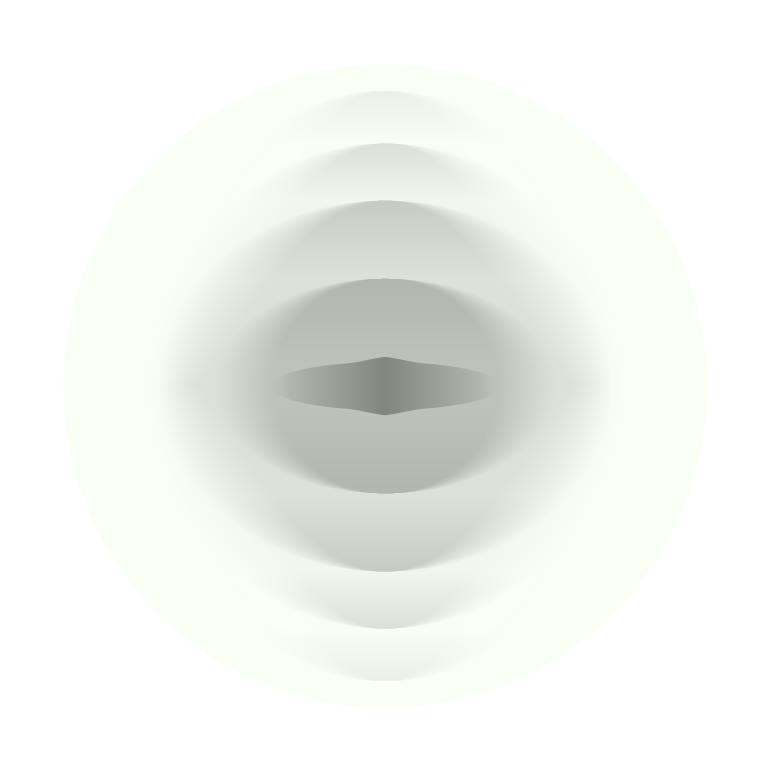
A Shadertoy shader for this background:

```glsl
// Pale disc holding nested, lens-like veils around a dark slit.
// Each veil has a crisp crest and soft flanks: its cover ramps from a wide
// ellipse to a narrower core, while its tone lightens inward from the crest.

#define CENTER vec2(0.5015, 0.492)
#define DISC_RADIUS 0.4236
#define DISC_COLOR vec3(0.977, 1.0, 0.961)
#define TINT vec3(0.0, 0.014, -0.018)
#define SLIT_HEIGHT 0.0316
#define SLIT_WIDTH 0.1515
#define SLIT_PEAK 0.0068
#define PEAK_WIDTH 0.053
#define SLIT_TONES vec2(0.51, 0.735)
#define VEILS 4

// Veil shapes: height, outer half width, core half width, core bell amount
const vec4 veilShape[VEILS] = vec4[VEILS](
    vec4(0.3887, 0.323, 0.257, 1.0),
    vec4(0.3195, 0.314, 0.257, 1.0),
    vec4(0.2444, 0.298, 0.248, 1.0),
    vec4(0.1416, 0.227, 0.148, 0.0));

// Veil tones: at the crest, at the next crest inward
const vec2 veilTone[VEILS] = vec2[VEILS](
    vec2(0.925, 0.980),
    vec2(0.862, 0.950),
    vec2(0.780, 0.870),
    vec2(0.700, 0.745));

// Antialiased cover of a shape, from its signed distance
float fill(float dist, float pixel) {
    return 1.0 - smoothstep(-0.7 * pixel, 0.7 * pixel, dist);
}

// Cover of one veil at a point in the first quadrant
float veilCover(vec2 q, vec4 shape, float pixel) {
    float level = min(q.y / shape.x, 1.0);
    float ellipse = sqrt(1.0 - level * level);
    float bell = acos(level) / 1.570796;
    float outer = shape.y * ellipse;
    float core = shape.z * mix(ellipse, bell, shape.w);
    float ramp = (q.x - core) / max(outer - core, pixel);
    return (1.0 - clamp(ramp, 0.0, 1.0)) * fill(q.y - shape.x, pixel);
}

void mainImage(out vec4 fragColor, in vec2 fragCoord) {
    float pixel = 1.0 / iResolution.y;
    vec2 p = (fragCoord - CENTER * iResolution.xy) * pixel;
    vec2 q = abs(p);

    // Disc on white
    vec3 color = mix(vec3(1.0), DISC_COLOR, fill(length(p) - DISC_RADIUS, pixel));

    // Veils, from the tallest to the lowest
    for (int i = 0; i < VEILS; i++) {
        float crest = veilShape[i].x;
        float next = i + 1 < VEILS ? veilShape[i + 1].x : SLIT_HEIGHT;
        float depth = clamp((crest - q.y) / (crest - next), 0.0, 1.0);
        float tone = mix(veilTone[i].x, veilTone[i].y, depth);
        color = mix(color, tone + TINT, veilCover(q, veilShape[i], pixel));
    }

    // Central slit, darkest along its middle and peaked at the center
    float along = min(q.x / SLIT_WIDTH, 1.0);
    float slitEdge = SLIT_HEIGHT * sqrt(1.0 - along * along)
                   + SLIT_PEAK * (1.0 - smoothstep(-0.25 * PEAK_WIDTH, PEAK_WIDTH, q.x)) / 0.896;
    vec3 slitColor = mix(SLIT_TONES.x, SLIT_TONES.y, along) + TINT;
    float slitCover = fill(q.y - slitEdge, pixel) * (1.0 - smoothstep(0.8, 1.0, along));
    color = mix(color, slitColor, slitCover);

    fragColor = vec4(color, 1.0);
}
```
